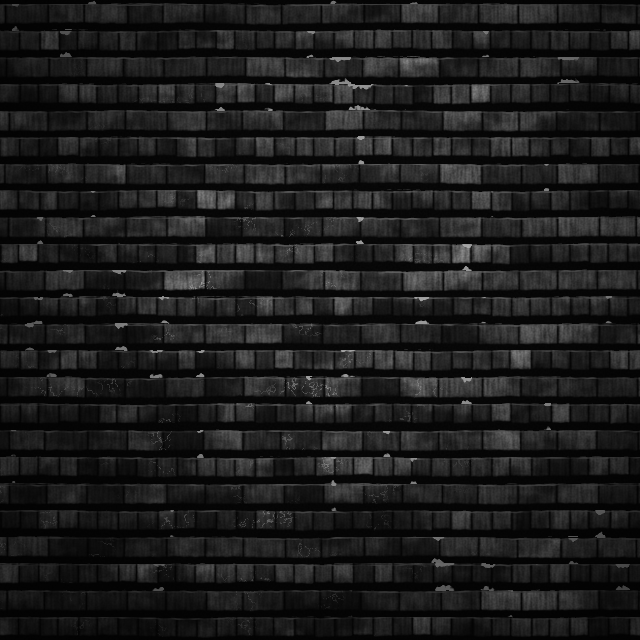
Write a WebGL 1 fragment shader that draws this texture.

```glsl
precision highp float;
// Dark, weathered brick wall: long and short courses alternate under deep shadow gaps.

uniform vec2 u_resolution;

const float COURSES = 24.0;        // rows from top to bottom
const float COURSE_SHIFT = 0.14;   // part of a course above the first ledge
const float LONG_BRICKS = 16.24;   // bricks across a long course
const float SHORT_BRICKS = 32.55;  // bricks across a short course
const float LONG_SHIFT = 0.12;
const float SHORT_SHIFT = 0.92;
const float FACE_HEIGHT = 0.74;    // share of a course taken by the brick face
const float JOINT_HALF = 0.0011;   // half width of a vertical joint
const float CORNER = 0.0022;
const float WAVINESS = 0.07;       // sag of the courses
const vec3 SHADOW = vec3(0.022);
const vec3 BRICK_DARK = vec3(0.125);
const vec3 BRICK_LIGHT = vec3(0.285);
const vec3 BRICK_PALE = vec3(0.42);
const vec3 LEDGE = vec3(0.34);
const vec3 CHIP = vec3(0.58);

float hash(vec2 p) {
  vec3 q = fract(vec3(p.xyx) * 0.1031);
  q += dot(q, q.yzx + 33.33);
  return fract((q.x + q.y) * q.z);
}

vec2 gradient(vec2 cell) {
  float angle = 6.2832 * hash(cell + 71.0);
  return vec2(cos(angle), sin(angle));
}

float noise(vec2 p) {
  vec2 i = floor(p), f = fract(p);
  vec2 s = f * f * f * (f * (f * 6.0 - 15.0) + 10.0);
  vec2 e = vec2(1.0, 0.0);
  float low = mix(dot(gradient(i), f), dot(gradient(i + e), f - e), s.x);
  float high = mix(dot(gradient(i + e.yx), f - e.yx), dot(gradient(i + 1.0), f - 1.0), s.x);
  return mix(low, high, s.y);
}

float fbm(vec2 p) {
  float sum = 0.0, amp = 1.0;
  for (int i = 0; i < 4; i++) {
    sum += amp * noise(p);
    p = p * 2.03 + 17.3;
    amp *= 0.55;
  }
  return sum;
}

float roundedBox(vec2 p, vec2 halfSize, float radius) {
  vec2 d = abs(p) - halfSize + radius;
  return length(max(d, 0.0)) + min(max(d.x, d.y), 0.0) - radius;
}

// Sideways offset of a joint, in bricks
float jointOffset(float index, float course) {
  return 0.13 * hash(vec2(index + 40.0, course + 9.0));
}

void main() {
  vec2 p = gl_FragCoord.xy / u_resolution;
  float aa = 1.0 / min(u_resolution.x, u_resolution.y);

  // Course and height below its top ledge
  float depth = (1.0 - p.y) * COURSES - COURSE_SHIFT;
  float course = floor(depth);
  depth += WAVINESS * noise(vec2(p.x * 7.0, course * 3.7 + 0.5));
  depth += 0.035 * noise(vec2(p.x * 75.0, course * 5.3 + 0.5));
  course = floor(depth);
  float v = depth - course;
  float isShort = mod(course, 2.0);

  // Brick within the course, with uneven joints
  float count = mix(LONG_BRICKS, SHORT_BRICKS, isShort);
  float u = p.x * count - mix(LONG_SHIFT, SHORT_SHIFT, isShort);
  float brick = floor(u);
  brick -= 1.0 - step(brick + jointOffset(brick, course), u);
  float left = brick + jointOffset(brick, course);
  float right = brick + 1.0 + jointOffset(brick + 1.0, course);
  vec2 id = vec2(brick + 50.0, course + 20.0);
  float tone = hash(id);
  float odd = hash(id + 113.0);

  // Brick face
  float tall = FACE_HEIGHT - 0.07 * isShort * hash(id + 37.0);
  vec2 center = vec2(0.5 * (left + right), 0.5 * tall);
  vec2 local = (vec2(u, v) - center) / vec2(count, COURSES);
  vec2 halfSize = vec2(0.5 * (right - left) / count - JOINT_HALF, 0.5 * tall / COURSES);
  float d = roundedBox(local, halfSize, CORNER) + 0.0006 * noise(p * 190.0);
  float face = 1.0 - smoothstep(-aa, aa, d);

  // Surface: vertical streaks, mottling and grain
  float streaks = noise(vec2(p.x * 230.0, p.y * 26.0) + id * 3.1);
  float mottle = fbm(p * 42.0 + id * 1.7);
  float grain = noise(p * 310.0);
  vec3 color = mix(BRICK_DARK, BRICK_LIGHT, tone);
  color = mix(color, BRICK_PALE, 0.75 * smoothstep(0.90, 0.97, odd));
  color *= 1.0 + 0.42 * streaks + 0.28 * mottle + 0.22 * grain;
  color *= mix(1.12, 0.86, v / FACE_HEIGHT);
  color *= mix(0.72, 1.0, smoothstep(0.0, 0.0035, -d));

  // Soot and broken flecks, heaviest at lower left
  float decay = smoothstep(0.65, 0.1, length((p - vec2(0.28, 0.32)) * vec2(1.0, 0.85)));
  float soot = smoothstep(-0.15, 0.5, fbm(p * vec2(9.0, 13.0) + 4.0) + 0.25 * decay);
  color *= 1.0 - 0.48 * soot;
  float crack = 1.0 - smoothstep(0.0, 0.07, abs(fbm(p * 38.0 + 8.0)));
  float broken = smoothstep(0.12, 0.45, noise(p * vec2(15.0, 20.0) + 2.7)) * decay;
  color += 0.24 * crack * broken;

  vec3 wall = mix(SHADOW * (1.0 + 0.5 * grain), color, face);

  // Pale mortar ledge and the chips lying on it
  float ledgeAa = aa * COURSES;
  float ledge = smoothstep(0.0, ledgeAa, v) * (1.0 - smoothstep(0.06, 0.06 + ledgeAa, v));
  float ledgeWear = smoothstep(-0.35, 0.5, noise(vec2(p.x * 45.0, course * 2.9 + 0.4)));
  wall = mix(wall, LEDGE, ledge * (0.15 + 0.6 * ledgeWear));
  float chipSpot = noise(vec2(p.x * 24.0, course * 7.1 + 0.3));
  float chipSize = 0.15 * smoothstep(0.36, 0.52, chipSpot) * (1.0 + noise(p * 160.0));
  float ledgeDistance = min(v, 1.0 - v);
  float chip = 1.0 - smoothstep(chipSize - ledgeAa, chipSize + 0.01, ledgeDistance);
  wall = mix(wall, CHIP, chip * smoothstep(0.03, 0.08, chipSize) * 0.85);

  // Light falls off toward the edges
  vec2 offset = (p - vec2(0.54, 0.58)) * vec2(1.0, 0.95);
  float light = mix(1.22, 0.48, smoothstep(0.12, 0.72, length(offset)));
  gl_FragColor = vec4(clamp(wall * light, 0.0, 1.0), 1.0);
}
```
